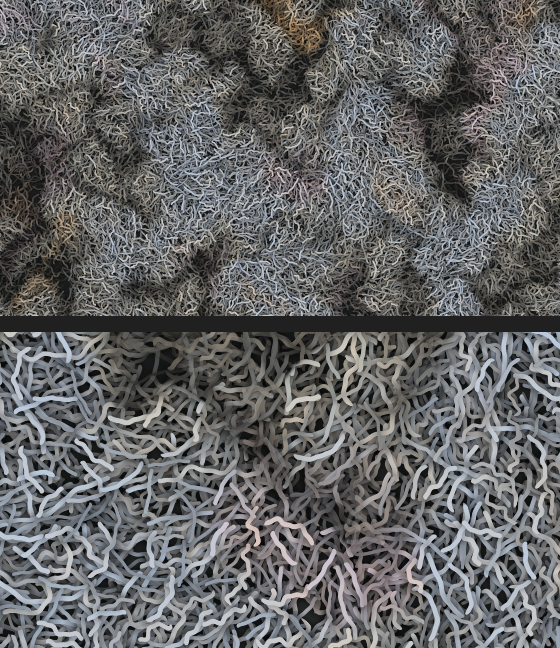
Top: the whole. Bottom: its middle third, enlarged.
Reproduce this texture procedurally as a Shadertoy shader.

```glsl
// A matted heap of curly wool-like fibres in grey, ochre and mauve clumps.
// Layers of jittered cells each hold one wavy strand; strands are painted from
// deep to near with soft contact shadows, over cellular-noise clumps.

const int LAYERS = 18;
const float STRAND_RADIUS = 0.0022;
const float SHADOW_RADIUS = 0.007;
const float SHADOW_STRENGTH = 0.2;
const vec3 GAP_COLOR = vec3(0.125, 0.135, 0.13);

vec3 hash3(vec2 p) {
    vec3 q = fract(p.xyx * vec3(0.1031, 0.1030, 0.0973));
    q += dot(q, q.yxz + 33.33);
    return fract((q.xxy + q.yzz) * q.zyx);
}

mat2 rotation(float angle) {
    float c = cos(angle), s = sin(angle);
    return mat2(c, -s, s, c);
}

// Smooth cellular noise: xyz = blended random values, w = nearest distance
vec4 clumps(vec2 p) {
    vec2 cell = floor(p);
    vec4 sum = vec4(0.0);
    float nearest = 9.0;
    for (int y = -1; y <= 1; y++)
    for (int x = -1; x <= 1; x++) {
        vec2 id = cell + vec2(x, y);
        vec2 offset = id + hash3(id + 71.0).xy - p;
        float d2 = dot(offset, offset);
        sum += vec4(hash3(id + 19.0), 1.0) * exp(-9.0 * d2);
        nearest = min(nearest, d2);
    }
    return vec4(sum.xyz / sum.w, sqrt(nearest));
}

// Combing direction of the fibres, from layered sines
float flowAngle(vec2 p) {
    return 1.3 + 1.1 * sin(4.1 * p.x + 2.3 * p.y + 0.7)
               + 0.8 * sin(7.3 * p.y - 3.7 * p.x + 2.1)
               + 0.5 * sin(11.0 * p.x + 9.0 * p.y);
}

vec2 warp(vec2 p) {
    return p + 0.035 * sin(p.yx * 13.0 + vec2(0.4, 2.0))
             + 0.015 * sin(p.yx * 37.0 + p * 11.0);
}

// Distance to a bent, curly strand lying along x, in cell units
float strandDistance(vec2 q, float halfLength, float bend, float curl, float phase) {
    float a = 8.0 * q.x + phase;
    float b = 17.0 * q.x + 2.7 * phase;
    float path = bend * q.x * q.x + curl * (sin(a) + 0.35 * sin(b));
    float slope = 2.0 * bend * q.x + curl * (8.0 * cos(a) + 5.95 * cos(b));
    float across = (q.y - path) / sqrt(1.0 + slope * slope);
    return length(vec2(max(abs(q.x) - halfLength, 0.0), across));
}

// Grey wool tinted by the clump it belongs to
vec3 woolTint(vec3 kind) {
    vec3 tint = mix(vec3(1.01, 1.0, 0.97), vec3(0.94, 0.99, 1.07), smoothstep(0.4, 0.8, kind.z));
    tint = mix(tint, vec3(1.06, 0.96, 1.03), 0.8 * smoothstep(0.62, 0.9, kind.y));
    return mix(tint, vec3(1.2, 1.0, 0.77), smoothstep(0.66, 0.95, kind.x));
}

// Paints one layer of strands over the colour so far
vec3 paintLayer(vec3 color, vec2 p, float depth, float seed, float height, vec3 tint, float pixel) {
    float size = mix(0.032, 0.075, hash3(vec2(seed, 5.0)).x);
    vec2 shift = 40.0 + 23.0 * hash3(vec2(seed, 9.0)).xy;
    vec2 g = p / size + shift;
    float keep = smoothstep(depth * 0.6 - 0.3, depth * 0.6 - 0.05, height);
    for (int y = -1; y <= 1; y++)
    for (int x = -1; x <= 1; x++) {
        vec2 id = floor(g) + vec2(x, y);
        vec3 place = hash3(id + seed * 17.0);
        vec3 look = hash3(id + seed * 29.0 + 113.0);
        vec2 center = id + place.xy;
        float angle = flowAngle((center - shift) * size) + 2.4 * (place.z - 0.5);
        vec2 q = rotation(angle) * (g - center);
        float curl = mix(0.02, 0.11, look.y * look.y);
        float bend = 1.1 * (look.z - 0.5);
        float d = size * strandDistance(q, mix(0.45, 0.8, look.z), bend, curl, 40.0 * place.z);

        float shade = 0.25 * depth + 0.48 * look.x + 0.5 * height - 0.1;
        vec3 wool = mix(0.16, 0.8, clamp(shade, 0.0, 1.0)) * tint;
        wool *= mix(vec3(0.97, 1.0, 1.02), vec3(1.05, 1.0, 0.93), look.y);

        float radius = STRAND_RADIUS * mix(0.75, 1.2, look.x);
        float cover = 1.0 - smoothstep(radius - 0.6 * pixel, radius + 0.6 * pixel, d);
        float shadow = exp(-d * d / (SHADOW_RADIUS * SHADOW_RADIUS));
        color *= 1.0 - SHADOW_STRENGTH * keep * shadow;
        color = mix(color, wool, cover * keep);
    }
    return color;
}

void mainImage(out vec4 fragColor, in vec2 fragCoord) {
    vec2 p = fragCoord / iResolution.y;
    float pixel = 1.0 / iResolution.y;

    // Clump relief and colour
    vec2 w = warp(p);
    vec4 large = clumps(w * vec2(3.8, 3.0) + 7.0);
    vec4 small = clumps(w * vec2(8.5, 7.5) + 31.0);
    float dome = 1.0 - smoothstep(0.3, 0.85, small.w);
    float height = smoothstep(0.26, 0.76, 0.4 * large.z + 0.35 * small.z + 0.25 * dome);
    vec3 tint = woolTint(mix(large.xyz, small.yxz, 0.35));

    // Strands, deepest first
    vec3 color = GAP_COLOR * (0.8 + 0.6 * height);
    for (int i = 0; i < LAYERS; i++) {
        float depth = float(i) / float(LAYERS - 1);
        color = paintLayer(color, p, depth, float(i) + 1.0, height, tint, pixel);
    }
    fragColor = vec4(clamp(color, 0.0, 1.0), 1.0);
}
```
